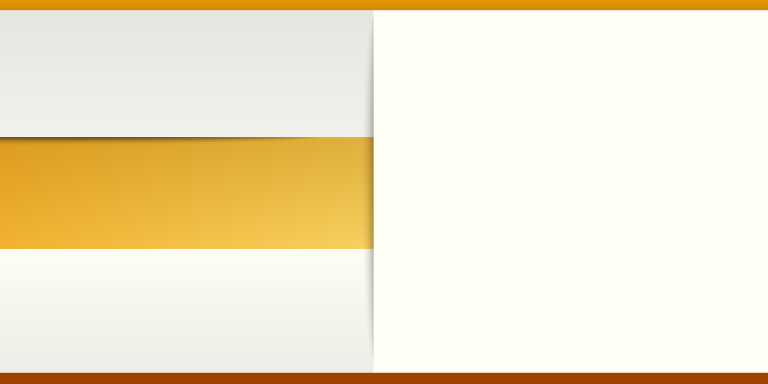
Reproduce this background procedurally as a Shadertoy shader.

```glsl
// A pale page split by a raised sheet on the right, with a gold band on the left
// and a coloured bar along the top and bottom. Flat regions are filled with linear
// gradients; soft elliptical falloffs shade the sheet edge and the band's top.

const vec3 SHEET = vec3(1.0, 1.0, 0.965);
const vec3 RUST = vec3(0.62, 0.26, 0.0);

// Layout in canvas heights, origin at the lower left
const float SHEET_X = 0.973;
const float BAND_LOW = 0.3516;
const float BAND_HIGH = 0.6430;
const float BAR_LOW = 0.0292;
const float BAR_HIGH = 0.9735;

// Antialiased step: 0 below the edge, 1 above it
float cover(float edge, float x, float pixel) {
    return clamp((x - edge) / pixel + 0.5, 0.0, 1.0);
}

// Position of x between a and b, limited to 0..1
float ramp(float a, float b, float x) {
    return clamp((x - a) / (b - a), 0.0, 1.0);
}

// Shadow thrown from a straight edge: along is the offset from its middle,
// away is the distance from the edge; the depth tapers towards both ends.
float edgeShadow(float along, float away, float halfLength, float depth) {
    float t = along / halfLength;
    float taper = sqrt(max(1.0 - t * t, 0.0));
    float falloff = 1.0 - ramp(0.0, depth * taper + 0.0001, away);
    return taper * falloff * falloff;
}

// Gold that warms to the left and brightens to the lower right
vec3 goldBand(vec2 p) {
    float x = ramp(0.0, SHEET_X, p.x);
    float y = ramp(BAND_LOW, BAND_HIGH, p.y);
    vec3 low = mix(vec3(0.95, 0.70, 0.19), vec3(0.97, 0.82, 0.38), x);
    vec3 high = mix(vec3(0.86, 0.61, 0.12), vec3(0.87, 0.69, 0.24), x);
    return mix(low, high, y);
}

// Grey panels above and below the gold band
vec3 leftPanel(vec2 p, float pixel) {
    vec3 upper = mix(vec3(0.948, 0.948, 0.925), vec3(0.90, 0.90, 0.878),
                     ramp(BAND_HIGH, BAR_HIGH, p.y));
    vec3 lower = mix(vec3(0.93, 0.93, 0.908), vec3(0.995, 0.995, 0.96),
                     ramp(BAR_LOW, BAND_LOW, p.y));
    vec3 gold = goldBand(p);

    // Thin shadow under the band's upper edge, fading to the right
    float bandShade = edgeShadow(p.x - 0.15, BAND_HIGH - p.y, 0.68, 0.024);
    gold *= 1.0 - 0.62 * bandShade;

    vec3 color = mix(lower, gold, cover(BAND_LOW, p.y, pixel));
    color = mix(color, upper, cover(BAND_HIGH, p.y, pixel));

    // Shadow beside the raised sheet
    float sheetShade = edgeShadow(p.y - 0.51, SHEET_X - p.x, 0.45, 0.036);
    return color * (1.0 - 0.32 * sheetShade);
}

void mainImage(out vec4 fragColor, in vec2 fragCoord) {
    vec2 p = fragCoord / iResolution.xy * vec2(2.0, 1.0);
    float pixelX = 2.0 / iResolution.x;
    float pixelY = 1.0 / iResolution.y;

    // Page and raised sheet
    vec3 color = mix(leftPanel(p, pixelY), SHEET, cover(SHEET_X, p.x, pixelX));

    // Top and bottom bars
    vec3 amber = mix(vec3(0.81, 0.53, 0.03), vec3(0.89, 0.58, 0.0),
                     ramp(BAR_HIGH, 0.992, p.y));
    color = mix(color, amber, cover(BAR_HIGH, p.y, pixelY));
    color = mix(RUST, color, cover(BAR_LOW, p.y, pixelY));

    fragColor = vec4(color, 1.0);
}
```
